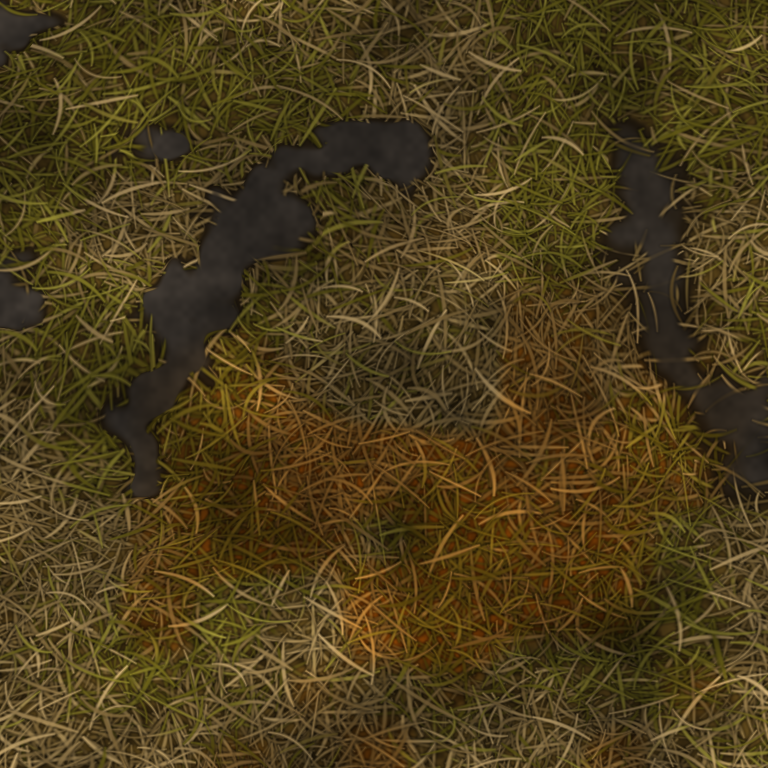
Write a Shadertoy shader that draws this texture.

```glsl
// Matted straw and green grass over dark soil, with muddy channels and rusty moss.

const int   LAYERS      = 27;                  // each layer has its own direction
const vec2  CELL        = vec2(0.115, 0.040);  // one blade lies inside each cell
const float HALF_MIN    = 0.022;               // half length of blades
const float HALF_MAX    = 0.050;
const float WIDTH_MIN   = 0.0013;              // half width of blades
const float WIDTH_MAX   = 0.0027;
const float BEND        = 0.011;
const float TILT        = 0.006;
const float SOFTNESS    = 0.0020;
const float SHADOW_SIZE = 0.005;
const float SHADOW      = 0.20;
const float CHANNEL     = 0.030;               // half width of the muddy channels

const vec3 STRAW_LIGHT = vec3(0.58, 0.49, 0.33);
const vec3 STRAW_DARK  = vec3(0.36, 0.29, 0.165);
const vec3 GREEN_LIGHT = vec3(0.44, 0.41, 0.16);
const vec3 GREEN_DARK  = vec3(0.28, 0.255, 0.06);
const vec3 THATCH_TINT = vec3(0.76, 0.73, 0.58);  // light left on the lowest blades
const vec3 TOP_TINT    = vec3(1.14, 1.14, 1.14);
const vec3 SOIL_LIGHT  = vec3(0.29, 0.22, 0.085);
const vec3 SOIL_DARK   = vec3(0.15, 0.11, 0.04);
const vec3 MOSS        = vec3(0.40, 0.23, 0.03);
const vec3 MOSS_GLOW   = vec3(1.12, 0.93, 0.62);
const vec3 MUD         = vec3(0.19, 0.17, 0.15);
const vec3 MUD_EDGE    = vec3(0.12, 0.09, 0.05);

// Bends of the wet channel on the left and the drier one on the right
const vec2 WET[5] = vec2[5](vec2(0.54, 0.81), vec2(0.41, 0.77),
    vec2(0.27, 0.67), vec2(0.22, 0.56), vec2(0.16, 0.37));
const vec2 DRY[3] = vec2[3](vec2(0.83, 0.79), vec2(0.88, 0.61), vec2(0.97, 0.42));

float hash(vec2 p) {
    return fract(sin(dot(p, vec2(127.1, 311.7))) * 43758.5453);
}

vec4 hash4(vec2 p) {
    return fract(sin(dot(p, vec2(127.1, 311.7)) + vec4(0.0, 1.3, 2.9, 4.7)) * 43758.5453);
}

float noise(vec2 p) {
    vec2 i = floor(p), f = fract(p);
    f = f * f * (3.0 - 2.0 * f);
    return mix(mix(hash(i), hash(i + vec2(1, 0)), f.x),
               mix(hash(i + vec2(0, 1)), hash(i + vec2(1, 1)), f.x), f.y);
}

float segment(vec2 p, vec2 a, vec2 b) {
    vec2 ab = b - a;
    return length(p - a - ab * clamp(dot(p - a, ab) / dot(ab, ab), 0.0, 1.0));
}

// How bare and muddy the ground is, 0 to 1
float mudAmount(vec2 p) {
    float ragged = 0.035 * (noise(p * 36.0) - 0.5);
    p += 0.08 * (vec2(noise(p * 13.0), noise(p * 13.0 + 40.0)) - 0.5);
    float wet = min(length(p - vec2(0.21, 0.78)), length(p - vec2(0.0, 0.62)) - 0.02);
    wet = min(wet, length(p - vec2(0.03, 0.97)));
    float dry = 1.0;
    for (int i = 0; i < 4; i++) wet = min(wet, segment(p, WET[i], WET[i + 1]));
    for (int i = 0; i < 2; i++) dry = min(dry, segment(p, DRY[i], DRY[i + 1]));
    float wetMask = 1.0 - smoothstep(CHANNEL * 0.5, CHANNEL * 1.9, wet + ragged);
    float dryMask = 1.0 - smoothstep(CHANNEL * 0.3, CHANNEL * 3.2, dry + ragged);
    return max(0.97 * wetMask, 0.86 * dryMask);
}

// Rusty moss gathers in patches of the lower middle
float mossAmount(vec2 p) {
    float zone = 1.0 - smoothstep(0.15, 0.5, length((p - vec2(0.55, 0.27)) * vec2(0.8, 1.0)));
    return zone * smoothstep(0.4, 0.7, noise(p * 10.0 + 3.0));
}

vec3 groundColour(vec2 p, float mud, float moss) {
    float grain = 0.6 * noise(p * 55.0) + 0.4 * noise(p * 120.0);
    vec3 soil = mix(SOIL_DARK, SOIL_LIGHT, smoothstep(0.1, 0.7, grain));
    soil = mix(soil, MOSS * (0.6 + 0.7 * grain), 0.85 * moss);
    vec3 wetMud = mix(MUD_EDGE, MUD * (0.8 + 0.4 * grain), smoothstep(0.55, 0.95, mud));
    return mix(soil, wetMud, smoothstep(0.15, 0.6, mud));
}

// Share of green blades around a point; the lower middle is mostly straw
float greenShare(vec2 p) {
    float bias = 0.5 * (length(p - vec2(0.55, 0.22)) - 0.34);
    return 0.10 + 0.74 * smoothstep(0.28, 0.78, noise(p * 7.0) + bias);
}

// Lays one layer of curved blades and their soft shadows over the colour
vec3 addBlades(vec3 colour, vec2 p, float layer, float mud, float greens) {
    float angle = layer * 2.4;
    vec2 axis = vec2(cos(angle), sin(angle));
    vec2 g = vec2(dot(p, axis), dot(p, vec2(-axis.y, axis.x))) / CELL + layer * vec2(7.37, 3.61);
    g.x += 0.37 * floor(g.y);
    vec4 r = hash4(floor(g) + layer * 17.0);
    vec4 s = fract(r * 91.7);
    vec2 q = (fract(g) - 0.5) * CELL;

    float halfLen = mix(HALF_MIN, HALF_MAX, r.x);
    float halfWidth = mix(WIDTH_MIN, WIDTH_MAX, s.x);
    float bend = BEND * (2.0 * r.y - 1.0);
    float tilt = TILT * (2.0 * s.y - 1.0);
    q -= (2.0 * vec2(r.z, s.z) - 1.0) * vec2(0.5 * CELL.x - halfLen - SHADOW_SIZE, 0.005);

    float t = clamp(q.x / halfLen, -1.0, 1.0);
    float slope = (tilt + 2.0 * bend * t) / halfLen;
    float side = (q.y - tilt * t - bend * (t * t - 0.4)) / sqrt(1.0 + slope * slope);
    float d = length(vec2(q.x - t * halfLen, side)) - halfWidth * (1.0 - 0.5 * t * t);

    float depth = layer / float(LAYERS - 1);
    float green = smoothstep(-0.06, 0.06, greens - s.w);
    float tone = fract(r.w * 37.3);
    vec3 blade = mix(mix(STRAW_DARK, STRAW_LIGHT, tone), mix(GREEN_DARK, GREEN_LIGHT, tone), green);
    blade *= mix(THATCH_TINT, TOP_TINT, depth) * (1.0 + 0.06 * t);

    float grows = smoothstep(0.0, 0.15, r.w + 0.15 - 1.18 * mud);
    colour *= 1.0 - SHADOW * grows * (1.0 - smoothstep(0.0, SHADOW_SIZE, d));
    return mix(colour, blade, 0.88 * grows * (1.0 - smoothstep(-SOFTNESS, SOFTNESS, d)));
}

void mainImage(out vec4 fragColor, in vec2 fragCoord) {
    vec2 p = fragCoord / iResolution.y;
    float mud = mudAmount(p), moss = mossAmount(p), greens = greenShare(p);
    vec3 colour = groundColour(p, mud, moss);

    // Blades from the shaded thatch up to the lit top, swayed by region
    vec2 swayed = p + 0.05 * vec2(noise(p * 5.0 + 11.0), noise(p * 5.0 + 29.0));
    for (int i = 0; i < LAYERS; i++) colour = addBlades(colour, swayed, float(i), mud, greens);

    // Moss glow, then broad patches and small clumps of light and shade
    colour *= mix(vec3(1.0), MOSS_GLOW, moss);
    colour *= 0.58 + 0.50 * noise(p * 6.0 + 20.0) + 0.40 * noise(p * 17.0 + 5.0);
    fragColor = vec4(colour, 1.0);
}
```
